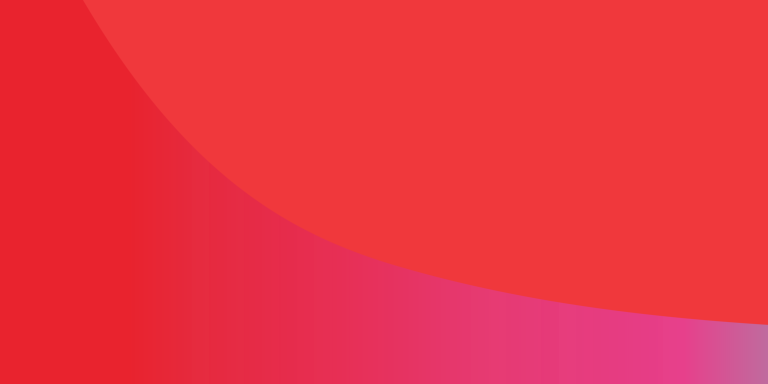
A WebGL 1 fragment shader for this background:

```glsl
precision highp float;

uniform vec2 u_resolution;

#define CORAL vec3(0.941, 0.218, 0.235)
#define RED vec3(0.912, 0.137, 0.182)
#define CRIMSON vec3(0.902, 0.165, 0.240)
#define ROSE vec3(0.906, 0.180, 0.325)
#define PINK vec3(0.902, 0.220, 0.430)
#define MAGENTA vec3(0.906, 0.250, 0.545)
#define MAUVE vec3(0.750, 0.420, 0.620)
#define BAND_COUNT 44.0
#define BAND_STRENGTH 0.012

float hash(float n) {
  n = fract(n * 0.1031);
  n *= n + 33.33;
  return fract(n * (n + n));
}

// Cubic through two points (x, y) with the given end slopes
float hermite(vec2 a, vec2 b, float slopeA, float slopeB, float x) {
  float width = b.x - a.x;
  float t = (x - a.x) / width;
  float s = 1.0 - t;
  return s * s * ((1.0 + 2.0 * t) * a.y + t * width * slopeA)
       + t * t * ((3.0 - 2.0 * t) * b.y - s * width * slopeB);
}

// Height of the sweeping edge: steep on the left, flat on the right
float edgeHeight(float x) {
  vec2 top = vec2(0.108, 1.0);
  vec2 bend = vec2(0.521, 0.305);
  vec2 end = vec2(1.0, 0.154);
  return x < bend.x ? hermite(top, bend, -3.4, -0.58, x)
                    : hermite(bend, end, -0.58, -0.13, x);
}

float ramp(float from, float to, float x) {
  return clamp((x - from) / (to - from), 0.0, 1.0);
}

// Horizontal gradient below the edge
vec3 lowerColor(float x) {
  vec3 color = mix(RED, CRIMSON, ramp(0.17, 0.25, x));
  color = mix(color, ROSE, ramp(0.25, 0.43, x));
  color = mix(color, PINK, ramp(0.43, 0.60, x));
  color = mix(color, MAGENTA, ramp(0.60, 0.89, x));
  color = mix(color, MAUVE, ramp(0.89, 1.0, x));

  // Faint vertical bands
  float band = hash(floor(x * BAND_COUNT) + 7.0) - 0.5;
  float fade = ramp(0.17, 0.25, x) * (1.0 - ramp(0.85, 0.92, x));
  return color + vec3(0.3, 1.0, 0.6) * band * BAND_STRENGTH * fade;
}

void main() {
  vec2 uv = gl_FragCoord.xy / u_resolution;

  // Approximate distance to the edge, in pixels for antialiasing
  float height = edgeHeight(uv.x);
  float slope = (edgeHeight(uv.x + 0.001) - height) / 0.001;
  slope *= u_resolution.y / u_resolution.x;
  float dist = (uv.y - height) * u_resolution.y / sqrt(1.0 + slope * slope);

  float above = smoothstep(-0.75, 0.75, dist);
  gl_FragColor = vec4(mix(lowerColor(uv.x), CORAL, above), 1.0);
}
```
